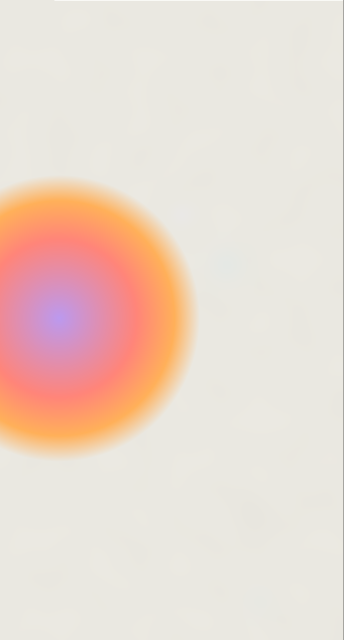
Give the GLSL for this background, as a Shadertoy shader.

```glsl
// A soft violet, coral and orange sun glowing at the left of warm, faintly mottled paper.

// Lengths are in canvas heights
const vec2 SUN_CENTER = vec2(0.0924, 0.5026);
const vec2 SUN_RADIUS = vec2(0.220, 0.224);
const float CORAL_STOP = 0.55;
const float ORANGE_STOP = 0.82;
const float EDGE_WIDTH = 0.0014;
const float TOP_EDGE_START = 0.085;
const float MOTTLE_SCALE = 16.0;
const float MOTTLE_AMOUNT = 0.006;

const vec3 PAPER = vec3(0.918, 0.910, 0.882);
const vec3 VIOLET = vec3(0.735, 0.600, 0.935);
const vec3 CORAL = vec3(1.000, 0.520, 0.475);
const vec3 ORANGE = vec3(1.000, 0.690, 0.350);
const vec3 COOL_TINT = vec3(0.890, 0.907, 0.899);
const vec3 TOP_EDGE = vec3(0.985, 0.982, 0.970);
const vec3 RIGHT_EDGE = vec3(0.620, 0.615, 0.600);

vec2 gradientAt(vec2 cell) {
    float h = fract(sin(dot(cell, vec2(127.1, 311.7))) * 43758.5);
    float angle = 6.28319 * h;
    return vec2(cos(angle), sin(angle));
}

float gradientNoise(vec2 p) {
    vec2 i = floor(p);
    vec2 f = p - i;
    vec2 u = f * f * f * (f * (f * 6.0 - 15.0) + 10.0);
    vec2 e = vec2(0.0, 1.0);
    float low = mix(dot(gradientAt(i), f),
                    dot(gradientAt(i + e.yx), f - e.yx), u.x);
    float high = mix(dot(gradientAt(i + e.xy), f - e.xy),
                     dot(gradientAt(i + e.yy), f - e.yy), u.x);
    return mix(low, high, u.y);
}

// Soft round stain, 1 at its center
float stain(vec2 p, vec2 center, float radius) {
    vec2 d = (p - center) / radius;
    return exp(-dot(d, d));
}

vec3 paperColor(vec2 p) {
    vec3 color = PAPER + MOTTLE_AMOUNT * gradientNoise(p * MOTTLE_SCALE);
    float cool = stain(p, vec2(0.354, 0.586), 0.028)
               + 0.4 * stain(p, vec2(0.405, 0.060), 0.025);
    color = mix(color, COOL_TINT, 0.7 * cool);
    color += vec3(0.0, 0.0, 0.02) * stain(p, vec2(0.284, 0.664), 0.018);
    return color - 0.008 * stain(p, vec2(0.400, 0.190), 0.035);
}

vec3 sunColor(float r) {
    vec3 inner = mix(VIOLET, CORAL, clamp(r / CORAL_STOP, 0.0, 1.0));
    float outer = (r - CORAL_STOP) / (ORANGE_STOP - CORAL_STOP);
    return mix(inner, ORANGE, clamp(outer, 0.0, 1.0));
}

// Antialiased coverage of a thin strip along a canvas edge
float edgeStrip(float distanceToEdge, float pixel) {
    return clamp((EDGE_WIDTH - distanceToEdge) / pixel + 0.5, 0.0, 1.0);
}

void mainImage(out vec4 fragColor, in vec2 fragCoord) {
    float pixel = 1.0 / iResolution.y;
    vec2 p = fragCoord * pixel;
    float right = iResolution.x * pixel;

    // Paper
    vec3 color = paperColor(p);

    // Sun, fading out past its orange ring
    float r = length((p - SUN_CENTER) / SUN_RADIUS);
    float fade = clamp((1.0 - r) / (1.0 - ORANGE_STOP), 0.0, 1.0);
    color = mix(color, sunColor(r), fade);

    // Pale top edge and grey right edge
    float start = smoothstep(-pixel, pixel, p.x - TOP_EDGE_START);
    color = mix(color, TOP_EDGE, start * edgeStrip(1.0 - p.y, pixel));
    color = mix(color, RIGHT_EDGE, edgeStrip(right - p.x, pixel));

    fragColor = vec4(color, 1.0);
}
```
